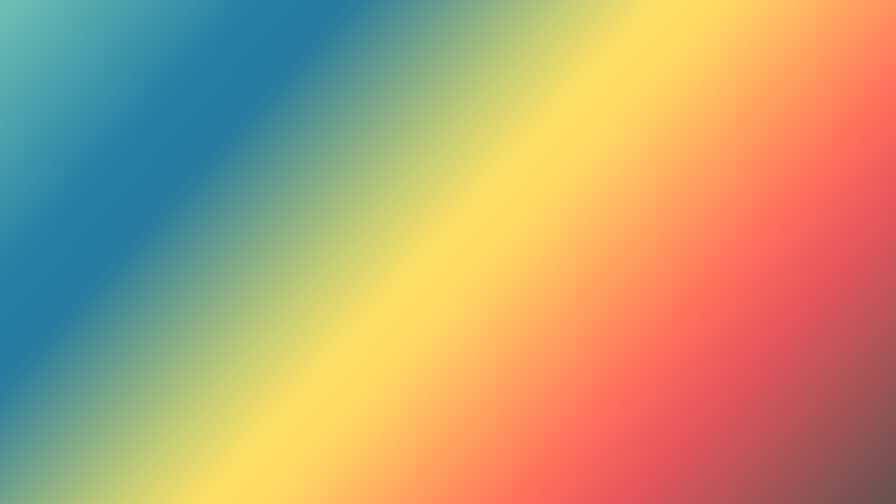
Reproduce this background procedurally as a WebGL 1 fragment shader.

```glsl
precision highp float;
// Diagonal gradient from teal and blue through yellow and coral to a dusky corner.

uniform vec2 u_resolution;

// Colours in order from the upper left corner to the lower right one.
const vec3 TEAL      = vec3(0.440, 0.757, 0.702);
const vec3 BLUE      = vec3(0.145, 0.500, 0.645);
const vec3 DEEP_BLUE = vec3(0.138, 0.476, 0.622);
const vec3 LIME      = vec3(0.770, 0.803, 0.460);
const vec3 YELLOW    = vec3(1.000, 0.880, 0.400);
const vec3 GOLD      = vec3(1.000, 0.846, 0.388);
const vec3 CORAL     = vec3(1.000, 0.435, 0.360);
const vec3 RED       = vec3(0.905, 0.335, 0.360);
const vec3 DUSK      = vec3(0.390, 0.320, 0.310);

// Places of the colours along the diagonal, 0 to 1.
const float BLUE_AT      = 0.187;
const float DEEP_BLUE_AT = 0.256;
const float LIME_AT      = 0.421;
const float YELLOW_AT    = 0.487;
const float GOLD_AT      = 0.540;
const float CORAL_AT     = 0.721;
const float RED_AT       = 0.797;

const vec2 DIRECTION = vec2(1.10, 1.00); // across the bands, right and down
const float SOFTNESS = 0.012;            // rounding of the colour changes

// Linear progress from one place to the next, held at both ends.
float progress(float from, float to, float t) {
    return clamp((t - from) / (to - from), 0.0, 1.0);
}

vec3 diagonalRamp(float t) {
    vec3 color = mix(TEAL, BLUE, progress(0.0, BLUE_AT, t));
    color = mix(color, DEEP_BLUE, progress(BLUE_AT, DEEP_BLUE_AT, t));
    color = mix(color, LIME, progress(DEEP_BLUE_AT, LIME_AT, t));
    color = mix(color, YELLOW, progress(LIME_AT, YELLOW_AT, t));
    color = mix(color, GOLD, progress(YELLOW_AT, GOLD_AT, t));
    color = mix(color, CORAL, progress(GOLD_AT, CORAL_AT, t));
    color = mix(color, RED, progress(CORAL_AT, RED_AT, t));
    return mix(color, DUSK, progress(RED_AT, 1.0, t));
}

// Weighted mean of neighbouring places, which rounds the ramp's corners.
vec3 softRamp(float t) {
    vec3 sides = diagonalRamp(t - SOFTNESS) + diagonalRamp(t + SOFTNESS);
    return 0.5 * diagonalRamp(t) + 0.25 * sides;
}

void main() {
    // Canvas heights, measured from the upper left corner.
    vec2 canvas = vec2(u_resolution.x / u_resolution.y, 1.0);
    vec2 p = gl_FragCoord.xy / u_resolution.y;
    p.y = 1.0 - p.y;
    float t = dot(p, DIRECTION) / dot(canvas, DIRECTION);
    gl_FragColor = vec4(softRamp(t), 1.0);
}
```
